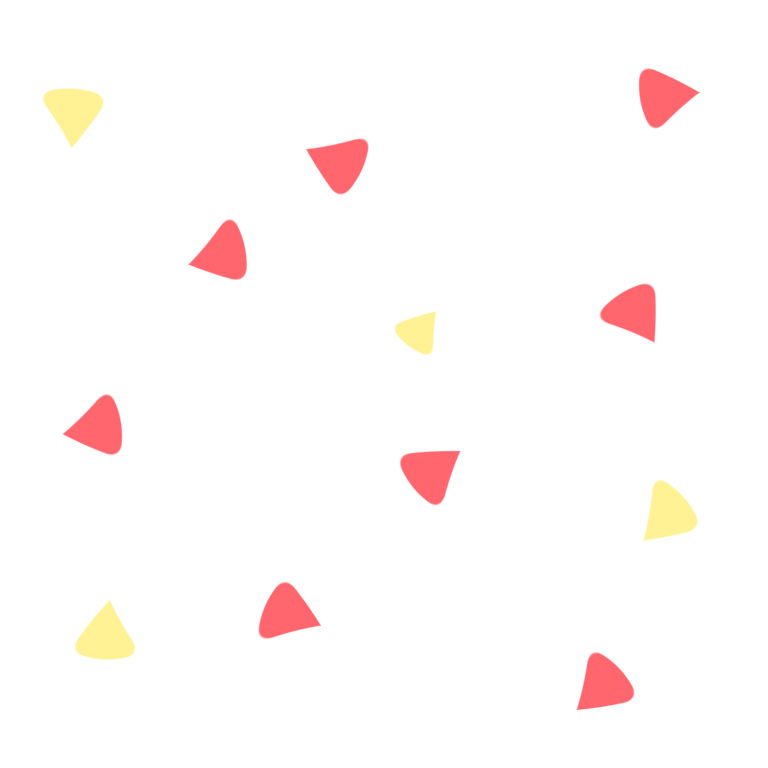
This pattern is drawn by a Shadertoy shader. Its source:

```glsl
// Draws sparse, soft-cornered red and yellow triangles scattered on white.

const vec3 PAPER  = vec3(1.0);
const vec3 RED    = vec3(1.0, 0.40, 0.43);
const vec3 YELLOW = vec3(1.0, 0.95, 0.58);

const int   COLUMNS = 3;
const int   ROWS    = 4;
const vec2  PITCH   = vec2(0.33, 0.23);   // spacing of the loose grid
const vec2  FIRST   = vec2(0.17, 0.155);  // top left piece, from the top left
const float TURN    = 2.4;                // rotation step between pieces
const float SMALL   = 0.74;               // scale of the small accent piece

const float TIP     = 0.0455;  // distance from centre to the sharp corner
const float FLARE   = 0.68;    // half width gained per unit from the tip
const float CAP_TOP = 0.032;   // height of the bulging side
const float CAP_R   = 0.11;    // radius of the bulging side
const float ROUND   = 0.02;    // softening of the two blunt corners
const float BEND    = 2.0;     // sideways curl of the whole piece
const float SOFT    = 0.0012;  // edge softness in canvas units

float smoothMax(float a, float b, float k) {
    float h = max(k - abs(a - b), 0.0) / k;
    return max(a, b) + 0.25 * k * h * h;
}

// Sharp wedge pointing down, closed by an arc with blunt corners.
float pieceDistance(vec2 p, float lean) {
    p.x += BEND * p.y * p.y;
    float wedge = (abs(p.x) - FLARE * (p.y + TIP)) / sqrt(1.0 + FLARE * FLARE);
    float cap = length(p - vec2(lean, CAP_TOP - CAP_R)) - CAP_R;
    return smoothMax(wedge, cap, ROUND);
}

// Grid position shifted by layered sines, with the origin at the lower left.
vec2 pieceCentre(float column, float row) {
    vec2 drift = vec2(
        0.060 * sin(1.7 * row - 0.5) + 0.065 * sin(3.8 * row + 1.9 * column - 2.4),
        0.060 * cos(0.9 * row - 1.9 * column + 1.7));
    vec2 centre = FIRST + PITCH * vec2(column, row) + drift;
    return vec2(centre.x, 1.0 - centre.y);
}

mat2 rotation(float angle) {
    float c = cos(angle), s = sin(angle);
    return mat2(c, s, -s, c);
}

void mainImage(out vec4 fragColor, in vec2 fragCoord) {
    float side = min(iResolution.x, iResolution.y);
    vec2 uv = (fragCoord - 0.5 * iResolution.xy) / side + 0.5;
    float edge = max(SOFT, 0.75 / side);
    vec3 color = PAPER;

    for (int row = 0; row < ROWS; row++) {
        for (int column = 0; column < COLUMNS; column++) {
            float id = float(column + COLUMNS * row);
            bool accent = column == row % COLUMNS;   // one yellow in each row
            float size = accent && column == 1 ? SMALL : 1.0;

            vec2 p = uv - pieceCentre(float(column), float(row));
            p = rotation(TURN * id + 0.5 * sin(5.0 * id)) * p / size;
            float lean = -0.006 + 0.008 * sin(3.7 * id);
            float d = pieceDistance(p, lean) * size;

            float cover = 1.0 - smoothstep(-edge, edge, d);
            color = mix(color, accent ? YELLOW : RED, cover);
        }
    }
    fragColor = vec4(color, 1.0);
}
```
